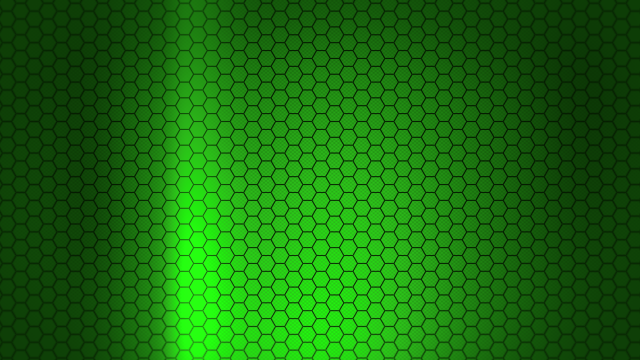
Reproduce this background procedurally as a Shadertoy shader.

```glsl
// Green honeycomb panel lit from below, with a vertical light streak left of centre.
// A repeated hexagon distance gives the seams, a fine weave fills the cells,
// and a sum of soft Gaussian lights sets the brightness and the colour.

// Gaussian falloff around a centre, with one radius per axis
float glow(vec2 p, vec2 centre, vec2 radius) {
    vec2 d = (p - centre) / radius;
    return exp(-dot(d, d));
}

// Distance to the nearest seam of a flat-topped hexagon grid
float seamDistance(vec2 p, float apothem) {
    vec2 pitch = 2.0 * apothem * vec2(sqrt(3.0), 1.0);
    vec2 a = mod(p + 0.5 * pitch, pitch) - 0.5 * pitch;
    vec2 b = mod(p, pitch) - 0.5 * pitch;
    vec2 q = abs(dot(a, a) < dot(b, b) ? a : b);
    return apothem - max(q.y, dot(q, vec2(0.866, 0.5)));
}

// Brightness of the panel, uv from 0 to 1
float panelLight(vec2 uv) {
    float light = 0.28;
    light += 0.47 * glow(uv, vec2(0.52, 0.25), vec2(0.23, 0.60));
    light += 0.17 * glow(uv, vec2(0.46, 0.00), vec2(0.16, 0.22));

    // Streak: abrupt on its left side, fading slowly to the right
    float x = uv.x - 0.295;
    float across = exp(-pow(x / (x < 0.0 ? 0.030 : 0.075), 2.0));
    float along = 0.13 + 0.30 * exp(-pow((uv.y - 0.18) / 0.38, 2.0));
    light += across * along;
    light += 0.12 * glow(uv, vec2(0.26, 0.35), vec2(0.075, 0.70));

    // Dim bands near the sides and darker upper corners
    light -= 0.06 * glow(uv, vec2(0.14, 0.45), vec2(0.06, 0.35));
    light -= 0.06 * glow(uv, vec2(0.90, 0.55), vec2(0.08, 0.35));
    light -= 0.05 * smoothstep(0.35, 0.60, length(uv - vec2(0.5, 0.4)));
    return light;
}

void mainImage(out vec4 fragColor, in vec2 fragCoord) {
    vec2 uv = fragCoord / iResolution.xy;
    vec2 p = fragCoord / iResolution.y;
    float pixel = 1.0 / iResolution.y;

    // The focus softens away from the middle
    float blur = smoothstep(0.25, 0.62, length((uv - 0.5) * vec2(1.0, 0.8)));
    float streak = glow(uv, vec2(0.30, 0.5), vec2(0.06, 1.0));

    // Dark seams between the cells
    float seam = seamDistance(p - vec2(0.854, 0.553), 0.0219);
    float softness = 0.6 * pixel + 0.0035 * blur;
    float line = 1.0 - smoothstep(0.0016 - softness, 0.0016 + softness, seam);
    float seamDepth = mix(0.76, 0.48, blur) * (1.0 - 0.30 * streak);

    // Fine woven dots inside the cells, fading with the focus
    vec2 weave = sin(p * 6.2832 / vec2(0.0115, 0.0100));
    float texture1 = 1.0 + 0.09 * weave.x * weave.y * (1.0 - blur) * (1.0 - streak);

    float light = panelLight(uv) * texture1 * 1.06;
    light *= 1.0 - seamDepth * line;

    // Bright areas become a purer green
    float purity = smoothstep(0.68, 0.95, light);
    vec3 color = vec3(0.25 * light - 0.008, light, 0.16 * light - 0.014);
    color.rb *= 1.0 - vec2(0.40, 0.55) * purity;
    fragColor = vec4(clamp(color, 0.0, 1.0), 1.0);
}
```
